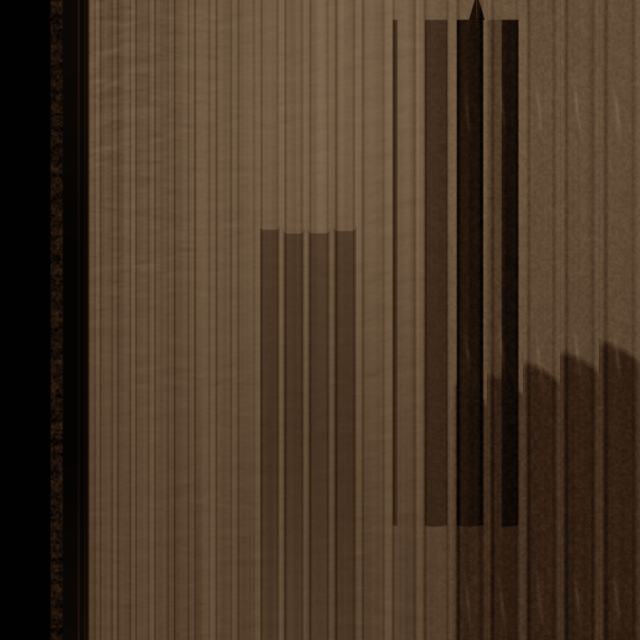
This texture is drawn by a three.js fragment shader. Its source:

```glsl
varying vec2 vUv;

// Tones are brightness values that the colour ramp turns into browns
const vec3 SHADOW = vec3(0.18, 0.11, 0.06);
const vec3 LIGHT = vec3(0.50, 0.41, 0.31);
const float SHADOW_TONE = 0.18;
const float LIGHT_TONE = 0.50;
const float WALL_TONE = 0.345;
const float PATCH_TONE = 0.245;
const float VEIL_TONE = 0.185;
const float BAR_TONE = 0.075;
const float BLACK_TONE = 0.008;

const float RIB_WIDTH = 0.021;    // rib spacing at the left edge
const float RIB_GROWTH = 0.0444;  // widening of the spacing to the right
const float RIB_PHASE = 65.42;
const float RELIEF = 0.11;
const float GRAIN = 0.035;
const float SOFT = 0.0018;
const float BAR_TOP = 0.969;
const float WALL_LEFT = 0.138;

float hash(vec2 p) {
  vec3 q = fract(vec3(p.xyx) * 0.1031);
  q += dot(q, q.yzx + 33.33);
  return fract((q.x + q.y) * q.z);
}

float noise(vec2 p) {
  vec2 i = floor(p), f = fract(p);
  f = f * f * (3.0 - 2.0 * f);
  return mix(mix(hash(i), hash(i + vec2(1.0, 0.0)), f.x),
             mix(hash(i + vec2(0.0, 1.0)), hash(i + 1.0), f.x), f.y);
}

float fbm(vec2 p) {
  float sum = 0.0, amp = 0.5;
  for (int i = 0; i < 4; i++) {
    sum += amp * noise(p);
    p = p * 2.03 + 17.1;
    amp *= 0.5;
  }
  return sum;
}

float band(float lo, float hi, float x) {
  return smoothstep(lo - SOFT, lo + SOFT, x) * (1.0 - smoothstep(hi - SOFT, hi + SOFT, x));
}

float bump(float x, float width) {
  return exp(-x * x / (width * width));
}

// Rib number: whole values lie on the ridges
float ribCoord(float x) {
  return log(RIB_WIDTH + RIB_GROWTH * x) / RIB_GROWTH + RIB_PHASE + 1.73 * min(x - 0.5625, 0.0);
}

// Height of the plaster, with wrinkles running across
float plaster(vec2 p) {
  vec2 warp = vec2(0.0, 0.03 * noise(p * 9.0));
  return fbm((p + warp) * vec2(22.0, 60.0));
}

vec3 ramp(float tone) {
  vec3 upper = mix(SHADOW, LIGHT, (tone - SHADOW_TONE) / (LIGHT_TONE - SHADOW_TONE));
  return tone < SHADOW_TONE ? SHADOW * max(tone, 0.0) / SHADOW_TONE : upper;
}

void main() {
  float x = vUv.x, y = vUv.y;
  float rib = ribCoord(x), panel = floor(rib), f = fract(rib);
  float d = fract(rib + 0.5) - 0.5;
  float smoothSide = smoothstep(0.62, 0.74, x);
  float ridge = bump(d, 0.10);
  float body = 1.0 - ridge;

  // Wall lighting and fine vertical streaks
  float tone = WALL_TONE + 0.055 * smoothstep(0.0, 0.9, y);
  tone += 0.055 * bump(x - 0.56, 0.22) * smoothstep(0.1, 0.9, y);
  tone -= 0.02 * smoothSide;
  float streak = noise(vec2(x * 230.0, y * 1.5)) + noise(vec2(x * 90.0, y)) - 1.0;
  tone += 0.045 * streak * (1.0 - 0.5 * smoothSide);

  // Embossed plaster, roughest at the upper left
  float slope = plaster(vUv + vec2(-0.002, 0.004)) - plaster(vUv);
  float rough = 0.6 + 0.9 * (1.0 - smoothstep(0.12, 0.42, x)) * smoothstep(0.3, 0.95, y);
  tone += RELIEF * slope * rough * (1.0 - 0.85 * smoothSide);

  // Stained panels with ragged tops
  float lip = 0.632 + 0.012 * hash(vec2(panel, 3.0)) + 0.03 * pow(abs(2.0 * f - 1.0), 9.0);
  float stain = band(-7.9, -4.05, rib) * band(-0.1, lip, y) * body;
  tone = mix(tone, PATCH_TONE + 0.05 * (1.0 - smoothstep(0.0, 0.35, y)) + 0.5 * (tone - WALL_TONE), 0.85 * stain);

  // Dark lower veil on the right, stepped from panel to panel
  float veilTop = 0.42 + 0.016 * panel - 0.032 * f * f;
  float veil = smoothstep(0.705, 0.716, x) * (1.0 - smoothstep(veilTop - 0.012, veilTop + 0.004, y));
  tone = mix(tone, VEIL_TONE + 0.03 * streak, veil * (0.9 - 0.35 * ridge));

  // Hanging bars and the spike above them
  float hem = 0.182 - 0.02 * f * (1.0 - f);
  float drop = band(hem, BAR_TOP, y);
  float core = band(0.714, 0.755, x) + band(0.784, 0.810, x);
  float spike = band(0.0, 0.003 + 0.3 * (1.0 - y), abs(x - 0.745)) * step(BAR_TOP, y);
  tone = mix(tone, 0.20 + 0.3 * (tone - WALL_TONE), 0.85 * drop * band(0.664, 0.699, x));
  tone = mix(tone, 0.22, 0.8 * drop * band(0.614, 0.621, x));
  tone = mix(tone, 0.26, 0.6 * drop * band(0.762, 0.784, x) * (1.0 - veil));
  tone = mix(tone, BAR_TONE + 0.04 * streak + 0.05 * bump(x - 0.727, 0.008), 0.93 * max(core * drop, spike));

  // Ridges with a groove on each side
  tone += ridge * mix(0.045, 0.035, smoothSide);
  tone -= 0.08 * bump(d - 0.17, 0.05) + 0.05 * bump(d + 0.16, 0.05);
  tone -= 0.035 * bump(d - 0.01, 0.025);

  // Leaning slivers of reflected light
  for (int i = 0; i < 3; i++) {
    float dy = y - (0.05 + 0.38 * float(i)) - 0.02 * hash(vec2(panel, float(i)));
    float sliver = bump(f - 0.45 + 2.0 * dy, 0.05) * bump(dy, 0.032);
    tone += 0.07 * sliver * step(-1.0, panel);
  }

  // Grain, stronger on the smooth side
  float grain = noise(vUv * 330.0) + noise(vUv * 190.0 + 40.0) - 1.0;
  tone += GRAIN * grain * (0.25 + 0.75 * smoothSide);

  // Black margin and dark frame at the left
  float frame = 0.035 + 0.07 * bump(x - 0.123, 0.002) + 0.05 * bump(x - 0.133, 0.002);
  frame *= 0.6 + 0.6 * smoothstep(0.3, 0.9, abs(y - 0.45) * 2.0);
  frame = mix(frame, 0.10 + 0.10 * grain + 0.25 * slope, band(0.079, 0.098, x));
  frame = mix(BLACK_TONE, frame, smoothstep(0.076, 0.081, x));
  tone = mix(frame, tone, smoothstep(WALL_LEFT - 0.003, WALL_LEFT + 0.004, x));

  gl_FragColor = vec4(ramp(tone), 1.0);
}
```
